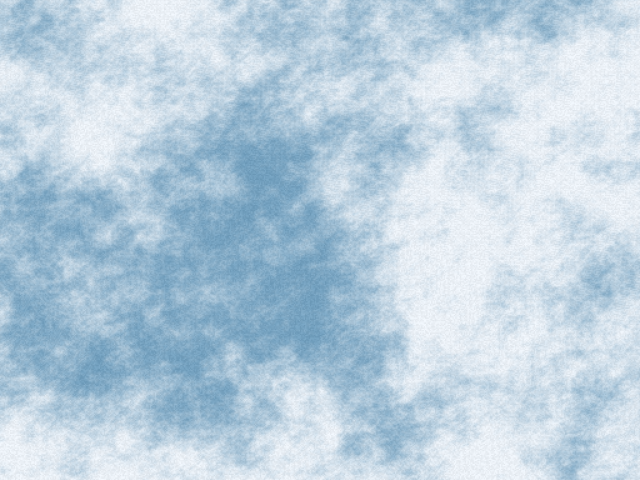
A Shadertoy shader for this texture:

```glsl
// Soft, grainy white clouds drifting over a pale blue sky.

const vec3 SKY_BLUE = vec3(0.445, 0.624, 0.744);
const vec3 CLOUD_WHITE = vec3(0.92, 0.942, 0.965);
const float COVER = 0.59;          // mean cloud density
const float CONTRAST = 0.222;      // density change per standard deviation
const float BASE_SCALE = 3.0;      // largest billows per canvas height
const vec2 STRETCH = vec2(0.87, 1.12);
const float TILT = 0.25;           // slope of the streaks, in radians
const float GAIN = 0.76;           // amplitude ratio between octaves
const int BROAD_OCTAVES = 3;
const int ALL_OCTAVES = 7;
const float FINE_VARIANCE = 0.0187; // variance of the octaves above the broad ones
const float GRAIN_SCALE = 384.0;   // grains per canvas height
const float GRAIN_AMOUNT = 0.075;
const ivec2 PROBES = ivec2(7, 5);  // grid used to even out the exposure

float hash(vec2 p) {
    return fract(sin(dot(p, vec2(127.1, 311.7))) * 43758.5453);
}

mat2 rotation(float angle) {
    float c = cos(angle), s = sin(angle);
    return mat2(c, s, -s, c);
}

float valueNoise(vec2 p) {
    vec2 cell = floor(p);
    vec2 f = fract(p);
    f = f * f * (3.0 - 2.0 * f);
    float low = mix(hash(cell), hash(cell + vec2(1.0, 0.0)), f.x);
    float high = mix(hash(cell + vec2(0.0, 1.0)), hash(cell + 1.0), f.x);
    return mix(low, high, f.y);
}

// Zero-centred fractal noise; each octave is turned to hide the lattice.
float billows(vec2 p, int octaves) {
    p = rotation(-TILT) * p * STRETCH * BASE_SCALE + 7.3;
    mat2 turn = 2.0 * rotation(0.65);
    float sum = 0.0;
    float amplitude = 1.0;
    for (int i = 0; i < octaves; i++) {
        sum += amplitude * (valueNoise(p) - 0.5);
        p = turn * p + vec2(17.3, 5.9);
        amplitude *= GAIN;
    }
    return sum;
}

// Mean and variance of the broad shapes over the whole canvas.
vec2 broadStatistics(float aspect) {
    float sum = 0.0;
    float squares = 0.0;
    for (int y = 0; y < PROBES.y; y++) {
        for (int x = 0; x < PROBES.x; x++) {
            vec2 probe = (vec2(x, y) + 0.5) / vec2(PROBES);
            float value = billows(probe * vec2(aspect, 1.0), BROAD_OCTAVES);
            sum += value;
            squares += value * value;
        }
    }
    float count = float(PROBES.x * PROBES.y);
    float mean = sum / count;
    return vec2(mean, squares / count - mean * mean);
}

void mainImage(out vec4 fragColor, in vec2 fragCoord) {
    vec2 p = fragCoord / iResolution.y;

    // Cloud density with steady cover and contrast
    vec2 stats = broadStatistics(iResolution.x / iResolution.y);
    float deviation = (billows(p, ALL_OCTAVES) - stats.x) / sqrt(stats.y + FINE_VARIANCE);
    float density = smoothstep(0.0, 1.0, COVER + CONTRAST * deviation);

    // Fine paper-like grain, offset so that grains peak at cell centres
    float grain = GRAIN_AMOUNT * (valueNoise(p * GRAIN_SCALE + 0.5) - 0.5);

    vec3 color = mix(SKY_BLUE, CLOUD_WHITE, density) + grain;
    fragColor = vec4(clamp(color, 0.0, 1.0), 1.0);
}
```
